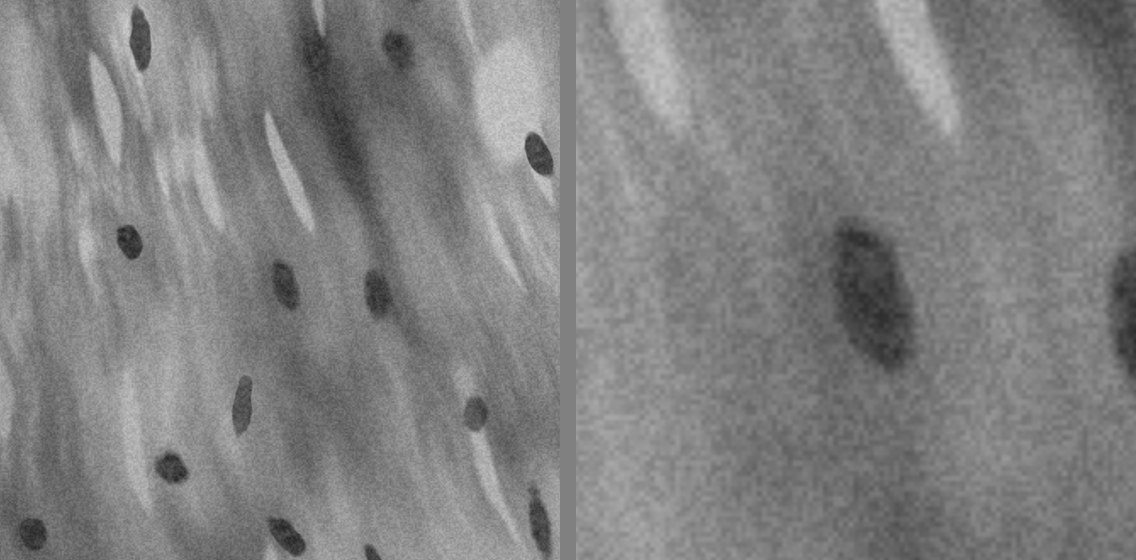
Left, the full canvas; right, a detail of the centre.
Give the GLSL for this texture, as a three.js fragment shader.

```glsl
// Grey micrograph of fibrous tissue: cloudy ground and wisps drawn in bent fibre
// coordinates, pale tapered gaps and dark nuclei scattered on jittered cells,
// one dark strand, one round hollow, and a fine soft grain over everything.
varying vec2 vUv;

const float GROUND_TONE = 0.505;
const float GAP_TONE = 0.72;
const float HOLLOW_TONE = 0.74;
const float NUCLEUS_TONE = 0.23;

const float FIBRE_LEAN = 0.35;
const float CLOUD_CONTRAST = 0.27;
const float FIBRE_CONTRAST = 0.13;
const float WISP_CONTRAST = 0.13;
const float STRAND_DEPTH = 0.17;
const float STRAND_POS = 0.885;       // across the fibres
const float STRAND_WIDTH = 0.036;
const float GRAIN_SCALE = 330.0;
const float GRAIN_CONTRAST = 0.075;

const float NUCLEUS_CELL = 0.2;
const float NUCLEUS_CHANCE = 0.6;
const vec2 GAP_CELL = vec2(0.2, 0.45);
const float GAP_CHANCE = 0.45;
const vec2 HOLLOW_CENTRE = vec2(0.905, 0.82);
const vec2 HOLLOW_RADII = vec2(0.06, 0.112);

vec2 hash2(vec2 p) {
  vec3 q = fract(p.xyx * vec3(0.1031, 0.1030, 0.0973));
  q += dot(q, q.yzx + 33.33);
  return fract((q.xx + q.yz) * q.zy);
}

// Smooth value noise, -1 to 1
float noise(vec2 p) {
  vec2 i = floor(p), f = fract(p);
  f = f * f * (3.0 - 2.0 * f);
  float low = mix(hash2(i).x, hash2(i + vec2(1.0, 0.0)).x, f.x);
  float high = mix(hash2(i + vec2(0.0, 1.0)).x, hash2(i + 1.0).x, f.x);
  return 2.0 * mix(low, high, f.y) - 1.0;
}

float layeredNoise(vec2 p) {
  float sum = 0.0, weight = 0.5;
  for (int i = 0; i < 4; i++) {
    sum += weight * noise(p);
    p = mat2(1.6, 1.2, -1.2, 1.6) * p + 17.3;
    weight *= 0.5;
  }
  return sum;
}

// x runs across the fibres, y along them; layered sines bend their course
vec2 fibreCoords(vec2 p) {
  float bend = 0.012 * sin(7.0 * p.y + 3.0 * p.x)
             + 0.007 * sin(15.0 * p.y - 9.0 * p.x + 1.0)
             + 0.003 * sin(31.0 * p.y + 19.0 * p.x);
  return vec2(p.x + FIBRE_LEAN * p.y * (0.4 + p.x) + bend, p.y);
}

// Coverage of pale lens-shaped gaps lying along the fibres
float gaps(vec2 fibre) {
  vec2 home = floor(fibre / GAP_CELL);
  float ragged = 0.006 * layeredNoise(fibre * vec2(60.0, 22.0));
  float cover = 0.0;
  for (int j = -1; j <= 1; j++) for (int i = -1; i <= 1; i++) {
    vec2 id = home + vec2(float(i), float(j));
    vec2 place = hash2(id + 41.0), kind = hash2(id + 83.0);
    vec2 d = fibre - (id + 0.2 + 0.6 * place) * GAP_CELL;
    float along = d.y / mix(0.07, 0.17, kind.y);
    float halfWidth = mix(0.01, 0.027, place.y) * (1.0 - along * along);
    float inside = 1.0 - smoothstep(-0.007, 0.009, abs(d.x) - halfWidth + ragged);
    inside *= 1.0 - smoothstep(0.75, 1.05, abs(along));
    cover = max(cover, inside * step(kind.x, GAP_CHANCE) * mix(0.6, 1.0, place.x));
  }
  return cover;
}

// Coverage of nuclei: x is the body, y the soft shade around it
vec2 nuclei(vec2 p) {
  vec2 home = floor(p / NUCLEUS_CELL);
  float wobble = 0.22 * noise(p * 38.0) + 0.07 * noise(p * 90.0);
  vec2 cover = vec2(0.0);
  for (int j = -1; j <= 1; j++) for (int i = -1; i <= 1; i++) {
    vec2 id = home + vec2(float(i), float(j));
    vec2 place = hash2(id + 7.0), kind = hash2(id + 29.0), shape = hash2(id + 57.0);
    vec2 d = p - (id + 0.15 + 0.7 * place) * NUCLEUS_CELL;
    float turn = 0.25 + 0.9 * (shape.y - 0.5);
    vec2 q = vec2(dot(d, vec2(cos(turn), sin(turn))), dot(d, vec2(-sin(turn), cos(turn))));
    vec2 radii = vec2(mix(0.025, 0.016, shape.x), mix(0.031, 0.062, shape.x * shape.x));
    float r = length(q / radii) + wobble;
    float blur = mix(0.13, 0.5, kind.y * kind.y);
    float present = step(kind.x, NUCLEUS_CHANCE);
    float body = 1.0 - smoothstep(1.0 - blur, 1.0 + blur, r);
    cover.x = max(cover.x, present * body * mix(0.68, 1.0, shape.y));
    cover.y = max(cover.y, present * kind.y * exp(-0.6 * r * r));
  }
  return cover;
}

void main() {
  vec2 p = vUv;
  vec2 fibre = fibreCoords(p);

  // Cloudy ground, with fibres stronger in some patches
  float patchy = smoothstep(-0.25, 0.3, layeredNoise(p * 3.5 + 5.0));
  float strands = layeredNoise(fibre * vec2(42.0, 6.0) + 3.0);
  float tone = GROUND_TONE + CLOUD_CONTRAST * layeredNoise(fibre * vec2(6.5, 3.6) + 11.0);
  tone += FIBRE_CONTRAST * strands * mix(0.35, 1.0, patchy);
  tone += WISP_CONTRAST * patchy * smoothstep(0.05, 0.5, layeredNoise(fibre * vec2(19.0, 7.0) + 31.0));

  // Dark strand, fading out below
  float offset = (fibre.x - STRAND_POS) / STRAND_WIDTH;
  tone -= STRAND_DEPTH * exp(-offset * offset) * smoothstep(0.28, 0.48, p.y) * (1.0 + 0.9 * strands);

  // Pale gaps, and the hollow with its light surround
  tone = mix(tone, GAP_TONE, 0.9 * gaps(fibre));
  float hollow = length((p - HOLLOW_CENTRE) / HOLLOW_RADII) + 0.14 * noise(p * 16.0);
  tone += 0.09 * exp(-0.22 * hollow * hollow);
  tone = mix(tone, HOLLOW_TONE, 1.0 - smoothstep(0.8, 1.25, hollow));

  // Nuclei with clumped interiors
  vec2 nucleus = nuclei(p);
  tone -= 0.09 * nucleus.y;
  tone = mix(tone, NUCLEUS_TONE + 0.06 * noise(p * 105.0), nucleus.x);

  // Soft grain
  float grain = 0.65 * noise(p * GRAIN_SCALE) + 0.35 * noise(p.yx * GRAIN_SCALE * 0.53 + 9.0);
  tone += GRAIN_CONTRAST * grain;
  gl_FragColor = vec4(vec3(clamp(tone, 0.0, 1.0)), 1.0);
}
```
